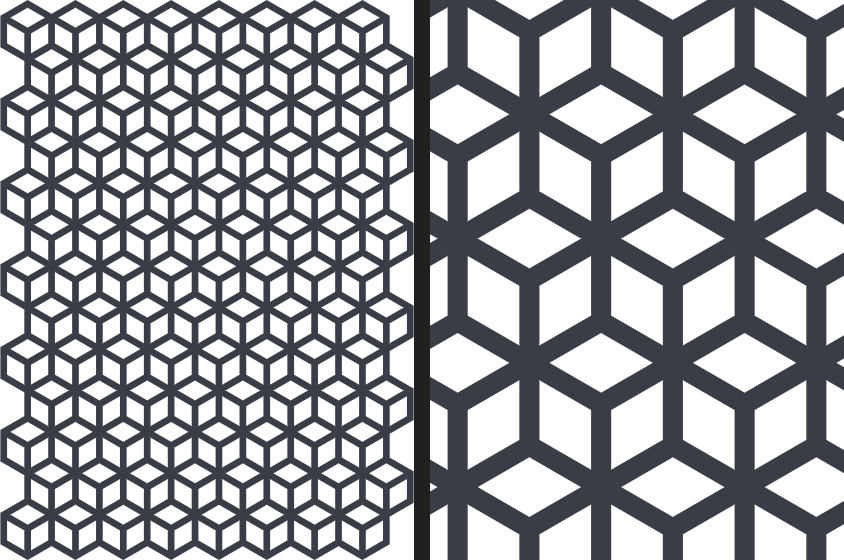
Left, the full canvas; right, a detail of the centre.
This pattern is drawn by a Shadertoy shader. Its source:

```glsl
// Tumbling-block lattice: staggered rows of hexagonal cubes drawn as dark bars on white.
// Each cube is a hexagon split into three rhombic faces; the bars are what remains
// of the grown hexagons once the shrunken faces are cut out.

const vec3 PAPER = vec3(1.0);
const vec3 INK = vec3(0.224, 0.242, 0.275);
const float COLUMNS = 8.0;      // cubes per row
const float ROWS = 13.0;        // rows of cubes
const float BAR_WIDTH = 0.14;   // relative to the cube width

const float SIN60 = 0.8660254;  // also the distance between rows
const vec2 SLOPE = vec2(0.5, SIN60);

// Signed distance to a pointy-top hexagon of width 1, with mitred corners
float hexagon(vec2 p) {
    p = abs(p);
    return max(p.x, dot(p, SLOPE)) - 0.5;
}

// Signed distance to the nearest of the three cube faces
float cubeFaces(vec2 p) {
    p.x = abs(p.x);
    float top = dot(abs(p - vec2(0.0, 0.25 / SIN60)), SLOPE);
    float side = max(abs(p.x - 0.25), abs(dot(p, vec2(-0.5, SIN60)) + 0.25));
    return min(top, side) - 0.25;
}

// Signed distance to the bars of the whole lattice, centred on the origin
float latticeBars(vec2 p) {
    float nearestRow = round(p.y / SIN60 + 0.5 * (ROWS - 1.0));
    float outline = 1e3;
    float faces = 1e3;
    for (float k = -1.0; k <= 1.0; k++) {
        float row = clamp(nearestRow + k, 0.0, ROWS - 1.0);
        // Odd rows shift by half a cube
        float firstX = 0.25 - 0.5 * COLUMNS + 0.5 * mod(row, 2.0);
        float column = clamp(round(p.x - firstX), 0.0, COLUMNS - 1.0);
        vec2 center = vec2(firstX + column, (row - 0.5 * (ROWS - 1.0)) * SIN60);
        outline = min(outline, hexagon(p - center));
        faces = min(faces, cubeFaces(p - center));
    }
    float halfBar = 0.5 * BAR_WIDTH;
    return max(outline - halfBar, -faces - halfBar);
}

void mainImage(out vec4 fragColor, in vec2 fragCoord) {
    // Fit the lattice, bars included, to the canvas
    vec2 extent = vec2(COLUMNS + 0.5 + BAR_WIDTH,
                       (ROWS - 1.0) * SIN60 + (1.0 + BAR_WIDTH) / SIN60);
    vec2 fit = extent / iResolution.xy;
    float pixel = max(fit.x, fit.y);
    vec2 p = (fragCoord - 0.5 * iResolution.xy) * pixel;

    float coverage = clamp(0.5 - latticeBars(p) / pixel, 0.0, 1.0);
    fragColor = vec4(mix(PAPER, INK, coverage), 1.0);
}
```
